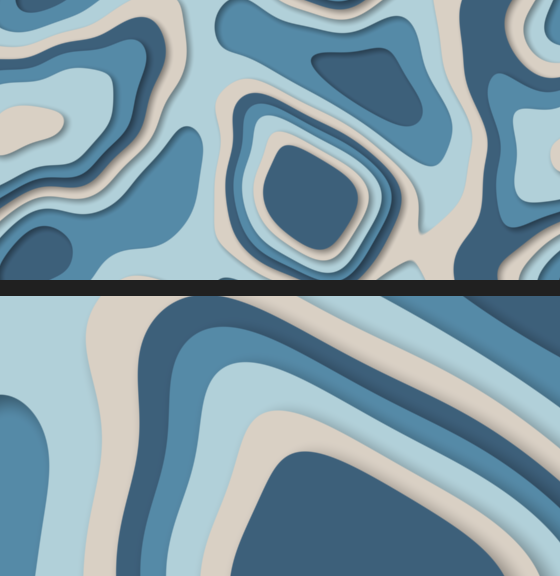
Top, the full canvas; bottom, a detail of the centre.
Write a Shadertoy shader that draws this background.

```glsl
const vec3 BASE_NAVY = vec3(0.15, 0.175, 0.26);
const vec3 PAPER[4] = vec3[4](
    vec3(0.24, 0.375, 0.48),    // slate
    vec3(0.335, 0.54, 0.655),   // steel blue
    vec3(0.695, 0.815, 0.85),   // pale blue
    vec3(0.85, 0.815, 0.77));   // cream

// Cut heights of the sheets, in standard deviations of the terrain
const int SHEETS = 9;
const float CUT[SHEETS] = float[SHEETS](
    -2.1, -1.37, -0.82, -0.31, 0.13, 0.50, 0.92, 1.48, 1.93);

const float WAVE_CENTER = 1.2;      // waves per canvas height
const float WAVE_SPREAD = 0.45;
const float SEED = 3.7;
const vec2 SHADOW_OFFSET = vec2(0.011, -0.009);
const float SHADOW_BLUR = 0.021;
const float SHADOW_STRENGTH = 0.42;
const float MIN_SLOPE = 2.0;
const float TAU = 6.2831853;

float hash(vec2 p) {
    return fract(sin(dot(p, vec2(127.1, 311.7)) + SEED) * 43758.545);
}

// Bends the plane so that the contours wander
vec2 warp(vec2 p) {
    p += 0.036 * sin(8.3 * p.yx + vec2(1.3, 4.1));
    p += 0.009 * sin(21.0 * p.yx + 6.0 * p + vec2(2.6, 0.4));
    return p;
}

// Sum of plane waves with random phases, scaled to unit variance
float terrain(vec2 p) {
    p = warp(p);
    float sum = 0.0, power = 0.0;
    for (int m = 0; m <= 4; m++) {
        for (int n = -2; n <= 2; n++) {
            if (m == 0 && n <= 0) continue;
            vec2 wave = vec2(0.5 * float(m), float(n));
            float detune = (length(wave) - WAVE_CENTER) / WAVE_SPREAD;
            float amplitude = exp(-detune * detune);
            sum += amplitude * cos(TAU * (dot(wave, p) + hash(wave)));
            power += 0.5 * amplitude * amplitude;
        }
    }
    return sum * inversesqrt(power);
}

// Terrain height and steepness at a point
vec2 heightAndSlope(vec2 p) {
    const float STEP = 0.002;
    float h = terrain(p);
    vec2 gradient = vec2(terrain(p + vec2(STEP, 0.0)),
                         terrain(p + vec2(0.0, STEP))) - h;
    return vec2(h, max(length(gradient) / STEP, MIN_SLOPE));
}

void mainImage(out vec4 fragColor, in vec2 fragCoord) {
    float pixel = 1.0 / iResolution.y;
    vec2 p = fragCoord * pixel;
    vec2 surface = heightAndSlope(p);
    vec2 caster = heightAndSlope(p - SHADOW_OFFSET);

    // Stack the sheets from the bottom up, each over its own shadow
    vec3 color = BASE_NAVY;
    for (int i = 0; i < SHEETS; i++) {
        float edge = (surface.x - CUT[i]) / surface.y;
        float shadowEdge = (caster.x - CUT[i]) / caster.y;
        float shadow = smoothstep(-SHADOW_BLUR, SHADOW_BLUR, shadowEdge);
        color *= 1.0 - SHADOW_STRENGTH * shadow;
        color = mix(color, PAPER[i % 4], smoothstep(-pixel, pixel, edge));
    }
    fragColor = vec4(color, 1.0);
}
```
